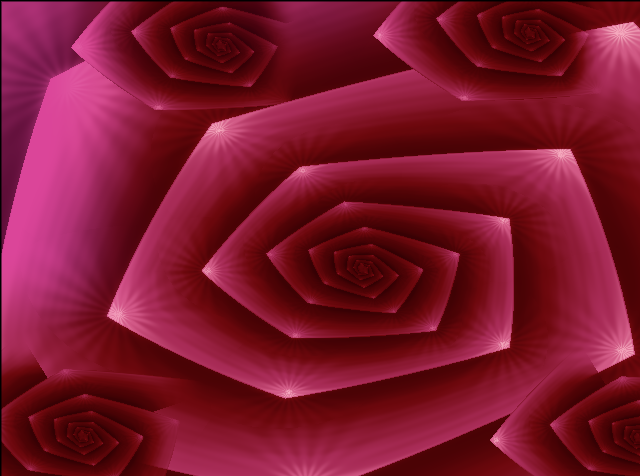
Write a Shadertoy shader that draws this background.

```glsl
// Silky crimson roses: each bloom is a two-armed spiral of five-sided petals.
// A ray from the bloom centre meets the petal rims; the gap between two rims
// gives the fold shading, and the petal tips carry small fans of light.

const float GROWTH = 0.49;    // log of the size ratio of two rings
const float TWIST = 0.227;    // turn between two rings
const float STRETCH = 1.35;   // blooms are wider than tall

mat2 rotation(float a) {
    float c = cos(a), s = sin(a);
    return mat2(c, s, -s, c);
}

float cross2(vec2 a, vec2 b) { return a.x * b.y - a.y * b.x; }

// Petal tip, clockwise from the top, on a ring counted from the middle one
vec2 petalTip(int i, float ring) {
    const float radius[5] = float[5](0.225, 0.239, 0.268, 0.284, 0.240);
    const float angle[5] = float[5](2.0, 0.436, -0.628, -1.99, -3.124);
    float a = angle[i] + TWIST * ring;
    return radius[i] * exp(GROWTH * ring) * vec2(cos(a), sin(a));
}

// Returns light and coverage of a bloom whose outermost ring is topRing
vec2 bloom(vec2 q, int topRing, float pixel) {
    float outer = 99.0, inner = -99.0, nearest = 99.0, rim = 0.0;
    vec2 tipOffset = vec2(1.0);
    mat2 inward = rotation(TWIST) * exp(GROWTH);

    for (int i = 0; i < 5; i++) {
        // The rim climbs one ring after the top tip and after the bottom tip
        float climb = (i == 0 || i == 3) ? 1.0 : 0.0;
        vec2 tip = petalTip(i, 0.0);
        vec2 span = petalTip((i + 1) % 5, climb) - tip;
        int first = topRing + (i == 4 ? 1 : 0);
        vec2 u = rotation(-TWIST * float(first)) * q * exp(-GROWTH * float(first));

        for (int ring = first; ring > -8; ring--) {
            float t = -cross2(u, tip) / cross2(u, span);
            vec2 hit = tip + t * span;
            if (t > -0.001 && t < 1.001 && dot(u, hit) > 0.0) {
                float bulge = 1.05 + 0.14 * t * (1.0 - t);
                float gap = log(bulge * length(hit) / length(u));
                if (gap > 0.0) outer = min(outer, gap);
                else inner = max(inner, gap);
                rim = max(rim, exp(-abs(gap) * 55.0) * (0.45 + 0.55 * abs(2.0 * t - 1.0)));
            }
            float d = length(u - tip);
            if (d < nearest) { nearest = d; tipOffset = u - tip; }
            u = inward * u;
        }
    }

    // Fold: dark at the foot, bright under the rim, with fine silk lines
    float r = length(q);
    float fold = clamp(-inner / (outer - inner), 0.0, 1.0);
    float silk = sin(fold * 31.0 + 3.0 * sin(r * 19.0)) + 0.6 * sin(fold * 67.0 + r * 40.0);
    float light = 0.10 + 0.56 * pow(fold, 1.1) + 0.018 * silk * fold;
    light *= mix(0.6, 1.0, smoothstep(0.0, 1.5 * pixel / max(r, 0.001), outer));

    // Fans of light spreading from the tips
    float fan = 0.8 + 0.2 * sin(atan(tipOffset.y, tipOffset.x) * 19.0);
    float glow = 0.38 * exp(-nearest / 0.05) * fan + 0.35 * exp(-nearest / 0.011);
    light += glow * mix(0.35, 1.0, smoothstep(0.0, 0.5, fold)) + 0.17 * rim;

    // The heart sinks into shade
    light *= mix(0.35, 1.0, smoothstep(0.0, 0.30, r));
    return vec2(light, outer < 90.0 ? 1.0 : 0.0);
}

// Lays a smaller bloom over the light, fading to its right and above
float addBloom(float light, vec2 p, vec2 centre, float size, float reach, float pixel) {
    vec2 q = (p - centre) / (size * vec2(STRETCH, 1.0));
    if (length(q) > 0.45) return light;
    vec2 b = bloom(q, -1, pixel / size);
    float fade = 1.0 - smoothstep(reach * 0.4, reach, q.x);
    fade *= 1.0 - smoothstep(0.12, 0.21, q.y);
    return mix(light, b.x, b.y * fade);
}

// Velvet ramp from near black to pink
vec3 velvet(float v) {
    vec3 c = mix(vec3(0.16, 0.0, 0.01), vec3(0.29, 0.01, 0.02), smoothstep(0.0, 0.16, v));
    c = mix(c, vec3(0.43, 0.03, 0.05), smoothstep(0.14, 0.34, v));
    c = mix(c, vec3(0.55, 0.10, 0.20), smoothstep(0.30, 0.50, v));
    c = mix(c, vec3(0.66, 0.17, 0.34), smoothstep(0.46, 0.68, v));
    c = mix(c, vec3(0.82, 0.35, 0.52), smoothstep(0.66, 0.95, v));
    return mix(c, vec3(0.96, 0.66, 0.74), smoothstep(0.95, 1.3, v));
}

void mainImage(out vec4 fragColor, in vec2 fragCoord) {
    float pixel = 1.0 / iResolution.y;
    vec2 p = fragCoord * pixel;

    // Large bloom, then the four around it
    vec2 q = (p - vec2(0.763, 0.435)) / vec2(STRETCH, 1.0);
    float light = bloom(q, 3, pixel).x;
    light = addBloom(light, p, vec2(0.465, 0.904), 0.93, 0.13, pixel);
    light = addBloom(light, p, vec2(1.114, 0.930), 0.97, 0.13, pixel);
    light = addBloom(light, p, vec2(0.175, 0.084), 1.00, 0.19, pixel);
    light = addBloom(light, p, vec2(1.342, 0.079), 0.92, 0.19, pixel);

    // Magenta wash on the left and a violet patch at the top
    float wash = (1.0 - smoothstep(0.08, 0.38, p.x)) * smoothstep(0.24, 0.48, p.y);
    vec2 patchOffset = (p - vec2(0.67, 0.98)) * vec2(5.5, 9.0);
    float violet = 0.6 * exp(-dot(patchOffset, patchOffset));
    light += 0.16 * wash;
    vec3 magenta = mix(vec3(0.24, 0.0, 0.12), vec3(0.86, 0.27, 0.60), smoothstep(0.1, 0.85, light));
    vec3 color = mix(velvet(light), magenta, clamp(wash + violet, 0.0, 1.0));

    // Thin dark frame at the left and top
    float border = min(p.x, 1.0 - p.y);
    color *= smoothstep(0.001, 0.001 + 2.0 * pixel, border);
    fragColor = vec4(color, 1.0);
}
```
